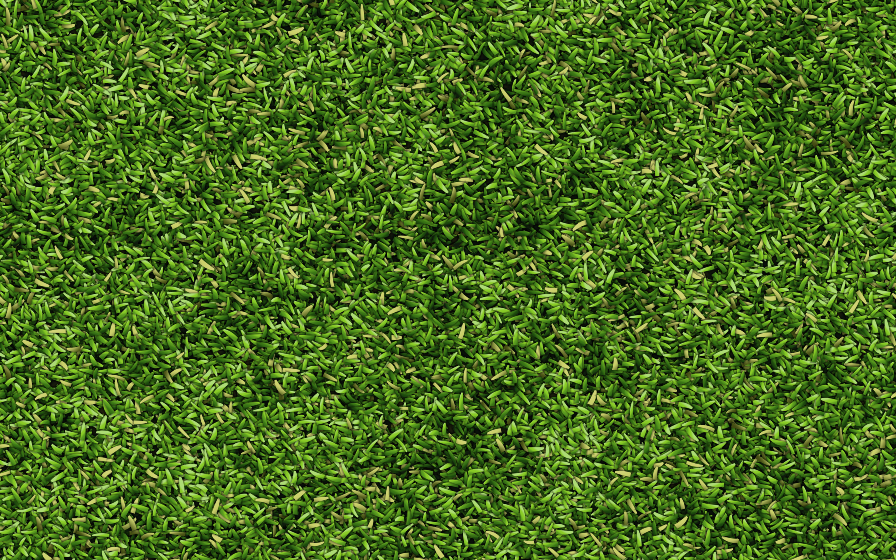
A Shadertoy shader for this texture:

```glsl
// Dense short turf: layered, randomly leaning grass blades with dark gaps and a few dry straws.

vec4 hash4(vec2 p) {
    vec4 h = fract(p.xyxy * vec4(.1031, .1030, .0973, .1099));
    h += dot(h, h.wzxy + 33.33);
    return fract((h.xxyz + h.yzzw) * h.zywx);
}

vec2 gradientAt(vec2 cell) {
    float a = 6.2832 * hash4(cell + 71.0).x;
    return vec2(cos(a), sin(a));
}

float gradientNoise(vec2 p) {
    vec2 i = floor(p), f = fract(p);
    vec2 u = f * f * f * (f * (f * 6.0 - 15.0) + 10.0);
    vec2 e = vec2(0, 1);
    float low = mix(dot(gradientAt(i), f),
                    dot(gradientAt(i + e.yx), f - e.yx), u.x);
    float high = mix(dot(gradientAt(i + e), f - e),
                     dot(gradientAt(i + 1.0), f - 1.0), u.x);
    return mix(low, high, u.y);
}

// Shade to green, from deep gap to pale glint
vec3 grassRamp(float light) {
    vec3 c = mix(vec3(.06, .11, .05), vec3(.11, .28, .05), smoothstep(.02, .22, light));
    c = mix(c, vec3(.22, .45, .08), smoothstep(.22, .44, light));
    c = mix(c, vec3(.35, .60, .12), smoothstep(.44, .66, light));
    c = mix(c, vec3(.54, .80, .15), smoothstep(.66, .88, light));
    return mix(c, vec3(.68, .86, .46), smoothstep(.90, 1.12, light));
}

void mainImage(out vec4 fragColor, in vec2 fragCoord) {
    const int LAYERS = 9;
    vec2 p = fragCoord / iResolution.y * 50.0;
    float soft = 0.5 * 50.0 / iResolution.y;

    // Tufts and slow changes of light across the lawn
    float clump = gradientNoise(p * 0.37) + 0.9 * gradientNoise(p * 0.15 + 40.0)
                + 0.5 * gradientNoise(p * 0.06 + 90.0);

    // Soil and thatch
    vec3 color = mix(vec3(.04, .07, .04), vec3(.13, .13, .05),
                     smoothstep(-.1, .5, gradientNoise(p * 0.8)));

    // Blades, lowest layer first
    for (int k = 0; k < LAYERS; k++) {
        float height = float(k) / float(LAYERS - 1);
        vec2 g = p + float(k) * vec2(17.37, 29.61);
        vec2 home = floor(g);

        for (int y = -1; y <= 1; y++)
        for (int x = -1; x <= 1; x++) {
            vec2 cell = home + vec2(x, y);
            vec4 h = hash4(cell + float(k) * 113.0);
            vec4 r = hash4(cell + float(k) * 59.0 + 307.0);
            if (r.w > 0.76) continue;

            // Local frame: x runs from root to tip
            float angle = 1.3 + 4.8 * (h.z - 0.5);
            vec2 axis = vec2(cos(angle), sin(angle));
            vec2 d = g - cell - h.xy;
            vec2 q = vec2(dot(d, axis), dot(d, vec2(-axis.y, axis.x)));

            float halfLength = mix(0.40, 0.78, r.x);
            float t = clamp(q.x / halfLength * 0.5 + 0.5, 0.0, 1.0);
            q.y += (r.y - 0.5) * 0.9 * (t - 0.5) * (t - 0.5);
            float halfWidth = mix(0.13, 0.23, r.z) * (1.0 - 0.6 * t * t * t);
            float dist = max(abs(q.y) - halfWidth, abs(q.x) - halfLength);

            // Contact shadow, then the lit blade
            color *= 1.0 - 0.45 * (1.0 - smoothstep(-0.05, 0.22, dist));
            float side = clamp(q.y / halfWidth, -1.0, 1.0) * sign(axis.x);
            float light = 0.13 + 0.34 * height + 0.54 * t + 0.66 * (h.w - 0.5)
                        + 0.15 * side + 0.24 * clump;
            vec3 blade = grassRamp(light);
            vec3 straw = mix(vec3(.30, .32, .08), vec3(.84, .82, .46),
                             smoothstep(.1, .85, light));
            blade = mix(blade, straw, step(0.68, r.w) * 0.85);
            color = mix(color, blade, 1.0 - smoothstep(-soft, soft, dist));
        }
    }

    fragColor = vec4(color, 1.0);
}
```
